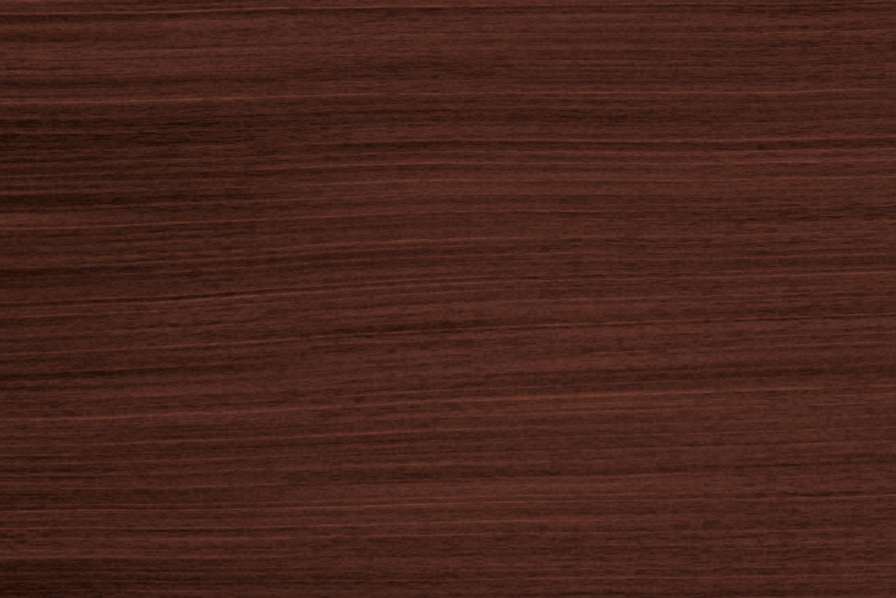
Reproduce this texture procedurally as a Shadertoy shader.

```glsl
// Dark reddish-brown wood veneer with long, gently rising horizontal grain.

// Sine-free hash
float hash(vec2 p) {
    vec3 q = fract(vec3(p.xyx) * 0.1031);
    q += dot(q, q.yzx + 33.33);
    return fract((q.x + q.y) * q.z);
}

float noise(vec2 p) {
    vec2 cell = floor(p);
    vec2 f = fract(p);
    f = f * f * (3.0 - 2.0 * f);
    float low = mix(hash(cell), hash(cell + vec2(1, 0)), f.x);
    float high = mix(hash(cell + vec2(0, 1)), hash(cell + vec2(1, 1)), f.x);
    return mix(low, high, f.y);
}

// Noise centred on zero, stretched along the grain
float streak(vec2 p, float along, float across) {
    return noise(p * vec2(along, across) + across) - 0.5;
}

// Thin pale fibres: one jittered line per row, beaded along its length
float fibres(vec2 p, float rows, float seed) {
    float y = p.y * rows;
    float row = floor(y);
    float centre = 0.25 + 0.5 * hash(vec2(row, seed));
    float strength = 0.15 + 0.85 * pow(hash(vec2(row, seed + 7.0)), 1.4);
    float width = max(0.0016, 0.55 / iResolution.y);
    float d = (fract(y) - centre) / (rows * width);
    float patches = smoothstep(-0.3, 0.7, noise(vec2(p.x * 1.6 + seed, row * 5.3)));
    float beads = mix(0.35, 1.1, noise(vec2(p.x * 45.0, row * 3.7 + seed)));
    return exp(-d * d) * strength * patches * beads;
}

void mainImage(out vec4 fragColor, in vec2 fragCoord) {
    vec2 uv = fragCoord / iResolution.xy;
    vec2 p = fragCoord / iResolution.y;

    // Bend the grain: steepest at mid height, nearly flat at the edges
    float arch = exp(-pow((uv.y - 0.5) / 0.3, 2.0));
    float rise = (0.012 + 0.055 * arch) * smoothstep(-0.1, 1.0, uv.x);
    float sway = 0.022 * streak(p, 1.6, 3.0) + 0.003 * streak(p, 7.0, 14.0);
    vec2 grain = vec2(p.x, p.y - rise + sway + 2.0);

    // Broad shade: dark at the left, warmer toward the lower right
    float tone = 0.26 + 0.28 * smoothstep(-0.05, 0.6, uv.x);
    tone += 0.10 * smoothstep(0.75, 1.0, uv.y) * (1.0 - uv.x);
    tone += 0.14 * uv.x * smoothstep(0.3, 0.0, uv.y);

    // Growth bands and streaks, from wide to hair-thin
    float figure = 0.24 * streak(grain, 0.7, 13.0);
    figure += 0.26 * streak(grain, 0.9, 36.0);
    figure += 0.40 * streak(grain, 1.2, 85.0);
    figure += 0.52 * streak(grain, 3.0, 180.0);
    tone += figure * mix(1.2, 0.85, uv.x);

    // Fine dark pores and surface tooth
    float pores = smoothstep(0.5, 0.8, noise(grain * vec2(55.0, 340.0)));
    tone -= 0.24 * pores * (0.4 + noise(grain * vec2(3.0, 20.0)));
    tone += 0.38 * streak(grain, 190.0, 340.0);

    // Pale fibres over the figure, each with a darker trace just below
    float pale = fibres(grain, 37.0, 3.0) + 0.7 * fibres(grain, 67.0, 19.0);
    float trace = fibres(grain + vec2(0.0, 0.005), 37.0, 3.0);
    tone += 0.72 * pale - 0.3 * trace;

    vec3 umber = vec3(0.19, 0.09, 0.06);
    vec3 russet = vec3(0.36, 0.19, 0.15);
    vec3 color = mix(umber, russet, clamp(tone + 0.06, -0.3, 1.4));
    color += vec3(0.025, 0.010, 0.0) * pale;
    fragColor = vec4(color, 1.0);
}
```
